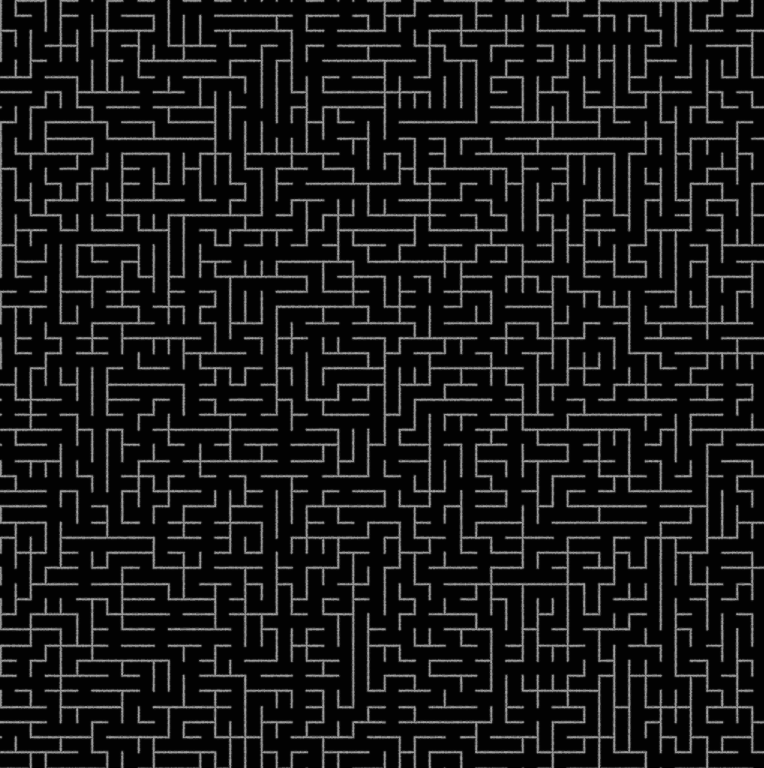
This pattern is drawn by a WebGL 1 fragment shader. Its source:

```glsl
precision highp float;

uniform vec2 u_resolution;

const float UNITS = 512.0;         // drawing units per canvas height
const float PITCH = 10.24;         // corridor spacing in units
const float LINE_SIGMA = 0.6;      // softness of a wall in units
const float REACH = 3.0;           // distance beyond which walls are invisible
const float ROUGHNESS = 0.26;      // variation of the wall outline
const float FADE = 0.1;            // variation of the wall brightness
const float RUN_BIAS = 0.22;       // local preference for one direction
const float RUN_BLOCK = 7.0;       // size of a region with one preference
const vec3 BACKGROUND = vec3(0.008);
const vec3 WALL = vec3(0.63);

float hash(vec2 p) {
  vec3 q = fract(vec3(p.xyx) * 0.1031);
  q += dot(q, q.yzx + 33.33);
  return fract((q.x + q.y) * q.z);
}

vec2 perp(vec2 d) {
  return vec2(-d.y, d.x);
}

// Lattice: junctions at (even, even), rooms at (odd, odd), edges between them.
bool isHorizontal(vec2 edge) {
  return mod(edge.x, 2.0) > 0.5;
}

float weight(vec2 edge) {
  float lean = RUN_BIAS * (2.0 * hash(floor(edge / RUN_BLOCK) + 71.0) - 1.0);
  return hash(edge + 213.0) + (isHorizontal(edge) ? lean : -lean);
}

// Largest signed weight among the three other edges around the site ahead.
float rim(vec2 edge, vec2 d, float s) {
  vec2 site = edge + d;
  vec2 p = perp(d);
  return max(s * weight(site + d),
         max(s * weight(site + p), s * weight(site - p)));
}

// An edge's own weight, or that of the way around the next site.
float easiest(vec2 edge, vec2 d, float s) {
  return min(s * weight(edge), rim(edge, d, s));
}

// Bottleneck of the best short path that replaces an edge on one side.
float detour(vec2 edge, vec2 d, float s) {
  vec2 site = edge + d;
  vec2 p = perp(d);
  return max(easiest(site + d, d, s),
         max(easiest(site + p, p, s), easiest(site - p, -p, s)));
}

// Local spanning tree: break short loops, keep junctions linked.
bool isWall(vec2 edge) {
  vec2 along = isHorizontal(edge) ? vec2(1.0, 0.0) : vec2(0.0, 1.0);
  vec2 across = perp(along);
  float w = weight(edge);
  if (w > min(detour(edge, across, 1.0), detour(edge, -across, 1.0))) return false;
  if (-w > min(detour(edge, along, -1.0), detour(edge, -along, -1.0))) return true;
  return w < 0.5;
}

// Distance to the walls that leave the nearest junction.
float wallDistance(vec2 offset, vec2 junction) {
  float nearest = REACH;
  vec2 d = vec2(1.0, 0.0);
  for (int i = 0; i < 4; i++) {
    float dist = length(offset - d * max(dot(offset, d), 0.0));
    if (dist < nearest && isWall(2.0 * junction + d)) nearest = dist;
    d = perp(d);
  }
  return nearest;
}

void main() {
  vec2 p = gl_FragCoord.xy / u_resolution.y;
  p = vec2(p.x, 1.0 - p.y) * UNITS;

  // Wall centres sit on whole drawing units for even sharpness.
  vec2 junction = floor((p - 0.5) / PITCH + 0.5);
  vec2 offset = p - floor(junction * PITCH + 0.01) - 0.5;

  float ink = 0.0;
  if (min(abs(offset.x), abs(offset.y)) < REACH) {
    float dist = wallDistance(offset, junction);
    vec2 grain = floor(p);
    dist += ROUGHNESS * (hash(grain + 17.0) - 0.5);
    float sigma = max(LINE_SIGMA, 0.5 * UNITS / u_resolution.y);
    ink = exp(-0.5 * dist * dist / (sigma * sigma));
    ink *= 1.0 - FADE * hash(grain + 531.0);
  }
  gl_FragColor = vec4(mix(BACKGROUND, WALL, ink), 1.0);
}
```
